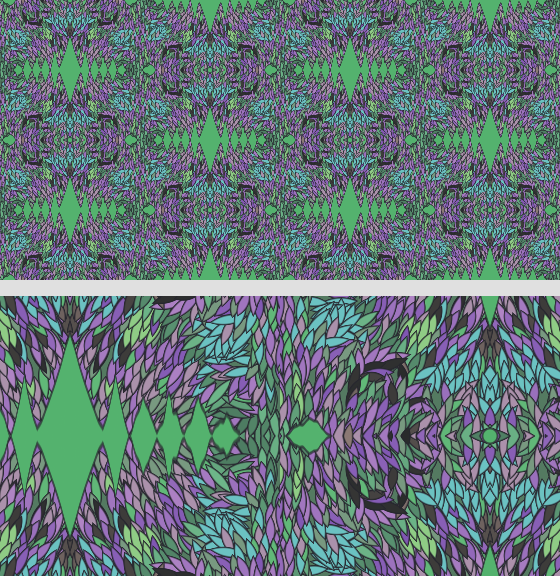
Top: the whole. Bottom: its middle third, enlarged.
Give the GLSL for this pattern, as a Shadertoy shader.

```glsl
// Kaleidoscopic fur: four mirrored columns in a half-drop, two repeats high.
// Overlapping inked strokes follow a direction field in each folded cell;
// flat green star openings with jagged teeth are cut out of the fur.

float hash(vec2 p) {
    vec3 v = fract(vec3(p.xyx) * 0.1031);
    v += dot(v, v.yzx + 33.33);
    return fract((v.x + v.y) * v.z);
}

float noise(float x) {
    float i = floor(x), f = fract(x);
    return mix(hash(vec2(i, 7.0)), hash(vec2(i + 1.0, 7.0)), f * f * (3.0 - 2.0 * f));
}

float blob(vec2 p, vec2 center, float radius) {
    vec2 d = (p - center) / radius;
    return exp(-dot(d, d));
}

// Fan around the star, scalloped ring, upright strip along the column edge.
vec2 strokeDirection(vec2 p) {
    vec2 a = abs(p);
    float r = length(a), theta = atan(a.y, a.x);
    vec2 fan = normalize(a + vec2(0.0, 0.22));
    float bend = theta + 0.9 * sin(theta * 26.0);
    vec2 scallop = vec2(cos(bend), sin(bend));
    vec2 outer = normalize(vec2(0.6 - a.x, 0.25 + a.y));
    vec2 dir = mix(fan, outer, smoothstep(0.44, 0.52, r));
    dir = mix(dir, scallop, 1.0 - smoothstep(0.03, 0.07, abs(r - 0.43)));
    dir = mix(dir, normalize(a - vec2(0.0, 0.24) + 0.001), blob(a, vec2(0.0, 0.31), 0.09));
    dir = mix(dir, vec2(0.06, 1.0), smoothstep(0.42, 0.46, a.x));
    return normalize(dir * vec2(p.x < 0.0 ? -1.0 : 1.0, p.y < 0.0 ? -1.0 : 1.0));
}

// Each stroke picks one pigment, with odds set by the region it grows in.
vec3 strokeColor(vec2 p, vec2 id) {
    p = abs(p);
    float pick = hash(id + 11.0), r = length(p);
    vec3 col = mix(vec3(0.50, 0.34, 0.70), vec3(0.69, 0.52, 0.77), hash(id + 23.0));
    if (pick < 0.46) col = vec3(0.67, 0.57, 0.67);
    if (pick < 0.24) col = vec3(0.47, 0.60, 0.50);
    if (pick < 0.11) col = vec3(0.38, 0.72, 0.47);

    // Green borders of the scalloped ring and tufts on the column edges.
    float border = exp(-pow((abs(r - 0.43) - 0.065) / 0.022, 2.0));
    float tuft = blob(p, vec2(0.5, 0.0), 0.08) + blob(p, vec2(0.5, 0.5), 0.08);
    if (hash(id + 37.0) < 0.75 * border + tuft)
        col = mix(vec3(0.30, 0.48, 0.38), vec3(0.43, 0.72, 0.54), pick);

    // Dark fans, turquoise patches and pale green flecks.
    float dark = blob(p, vec2(0.02, 0.31), 0.07) + 0.65 * blob(p, vec2(0.25, 0.40), 0.10)
               + 0.45 * blob(p, vec2(0.12, 0.20), 0.07);
    if (hash(id + 41.0) < dark * 0.8)
        col = mix(vec3(0.16, 0.17, 0.17), vec3(0.55, 0.48, 0.46), pick * pick);
    float cyan = blob(p, vec2(0.37, 0.22), 0.075) + blob(p, vec2(0.075, 0.36), 0.06);
    if (hash(id + 53.0) < cyan * 1.1) col = vec3(0.42, 0.76, 0.76);
    float pale = blob(p, vec2(0.17, 0.27), 0.04) + blob(p, vec2(0.46, 0.41), 0.035)
               + blob(p, vec2(0.11, 0.14), 0.03);
    if (hash(id + 67.0) < pale) col = vec3(0.56, 0.80, 0.52);
    return col;
}

// Positive inside the flat green openings.
float opening(vec2 q) {
    float jag = noise(q.x * 90.0) - 0.5;
    float star = 0.245 * pow(max(1.0 - q.x / 0.09, 0.0), 1.35);
    float tooth = (q.x - 0.075) / 0.066, n = floor(tooth);
    float ramp = 1.0 - abs(2.0 * fract(tooth) - 1.0);
    float height = (0.125 - 0.016 * n) * pow(ramp, 1.2) + 0.006;
    height *= step(0.0, n) * step(n, 4.0) * (1.0 + 0.5 * jag);
    float s = (max(star, height) + 0.012 * jag - q.y) * 0.35;
    if (q.x > 0.405) s = -1.0;
    vec2 d = abs(q - vec2(0.43, 0.5));
    s = max(s, (1.0 - d.x / 0.055 - d.y / 0.045 + 0.3 * jag) * 0.03);
    return max(s, 0.018 - length(q - vec2(0.0, 0.5)));
}

void mainImage(out vec4 fragColor, in vec2 fragCoord) {
    float px = 2.0 / iResolution.y;
    vec2 uv = fragCoord * px;
    uv.y += 0.5 * mod(floor(uv.x), 2.0);
    vec2 q = abs(fract(uv) - 0.5);

    // Fur: tapered strokes painted over one another.
    vec3 ink = vec3(0.15, 0.15, 0.18);
    vec3 col = vec3(0.33, 0.48, 0.38);
    vec2 base = floor(q * 40.0);
    for (int j = -2; j <= 2; j++)
    for (int i = -2; i <= 2; i++) {
        vec2 id = base + vec2(i, j);
        vec2 seed = id + 101.0;
        vec2 root = (id + vec2(hash(seed), hash(seed + 5.0))) / 40.0;
        vec2 dir = strokeDirection(root);
        dir = normalize(dir + 0.5 * (hash(seed + 71.0) - 0.5) * vec2(-dir.y, dir.x));
        vec2 d = q - root;
        float along = dot(d, dir) / mix(0.032, 0.050, hash(seed + 83.0));
        float across = abs(dot(d, vec2(-dir.y, dir.x)));
        float inset = 0.0125 * (1.0 - along * along) - across;
        vec3 body = mix(ink, strokeColor(root, seed), smoothstep(0.0005, 0.0055, inset));
        col = mix(col, body, smoothstep(-0.5 * px, 0.5 * px, inset));
    }

    // Openings with a thin inked rim.
    float s = opening(q);
    col = mix(col, vec3(0.33, 0.70, 0.43), smoothstep(-0.4 * px, 0.4 * px, s));
    col = mix(col, ink, 0.7 * (1.0 - smoothstep(0.001, 0.004, abs(s))));
    fragColor = vec4(col, 1.0);
}
```
